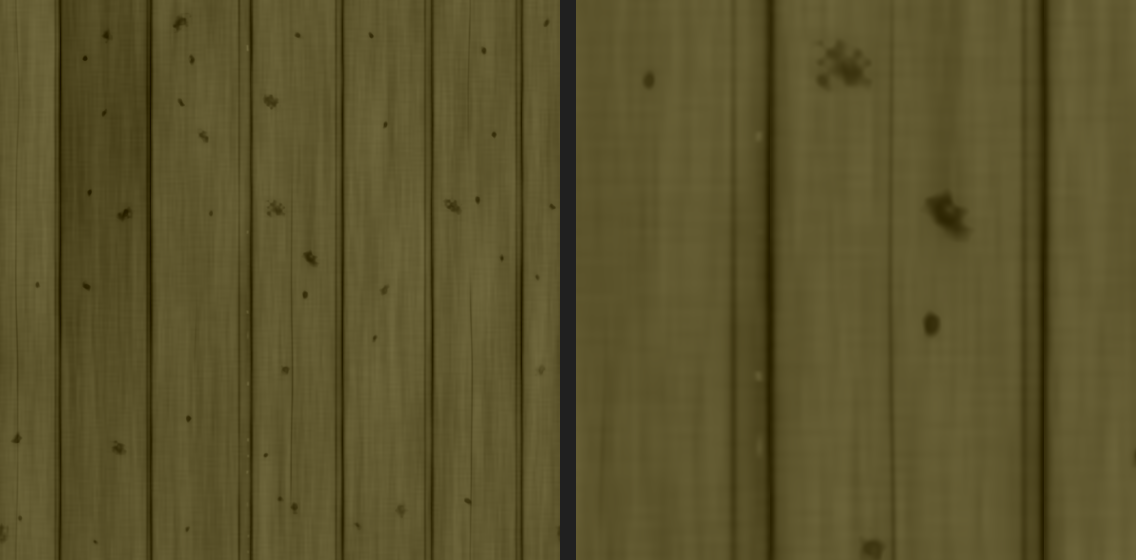
Left, the full canvas; right, a detail of the centre.
Write a Shadertoy shader that draws this texture.

```glsl
// Six stained vertical boards with beaded tongue-and-groove seams.
// Each pixel finds its board, then sums brightness offsets from stretched
// noise (grain), soft lines (grooves, cracks) and scattered ellipses (knots).

const int BOARDS = 6;
const vec3 WOOD = vec3(0.374, 0.342, 0.183);
const vec3 SHADE_TINT = vec3(1.0, 1.0, 0.88);

// Left seam of each board, width of the bead beside it, and board tone
const float SEAM[6] = float[6](0.107, 0.270, 0.449, 0.612, 0.772, 0.932);
const float BEAD[6] = float[6](0.008, 0.007, 0.022, 0.012, 0.013, 0.010);
const float TONE[6] = float[6](-0.050, 0.002, 0.004, 0.008, 0.006, 0.014);

float hash(vec2 p) {
    return fract(sin(dot(p, vec2(127.1, 311.7))) * 43758.5453);
}

// Value noise that wraps after the given number of cells
float noise(vec2 p, vec2 period) {
    vec2 i = floor(p), f = fract(p);
    f = f * f * (3.0 - 2.0 * f);
    vec2 a = mod(i, period), b = mod(i + 1.0, period);
    return mix(mix(hash(a), hash(vec2(b.x, a.y)), f.x),
               mix(hash(vec2(a.x, b.y)), hash(b), f.x), f.y);
}

// Noise centred on zero, with the given cells across and down
float layer(vec2 uv, vec2 cells) {
    return noise(uv * cells, cells) - 0.5;
}

float softLine(float dist, float width) {
    return exp(-dist * dist / (width * width));
}

// Long streaks, broad stains and faint cross-cut saw marks
float grain(vec2 uv) {
    return 0.040 * layer(uv, vec2(24.0, 4.0))
         + 0.040 * layer(uv, vec2(70.0, 5.0))
         + 0.036 * layer(uv, vec2(150.0, 9.0))
         + 0.022 * layer(uv, vec2(260.0, 30.0))
         + 0.014 * layer(uv, vec2(40.0, 230.0));
}

// Tilted dark knots with a rough rim and a stained halo
float knots(vec2 p, float width, float id) {
    const float ROWS = 7.0;
    float shade = 0.0;
    for (int k = 0; k < 2; k++) {
        float row = floor(p.y * ROWS);
        vec2 seed = vec2(id * 7.3 + float(k) * 51.0, row + 3.0);
        float present = step(hash(seed), 0.46);
        float big = pow(hash(seed + 11.0), 3.0);
        float size = mix(0.0042, 0.0115, big);
        vec2 center = vec2(width * mix(0.15, 0.78, hash(seed + 23.0)),
                           (row + mix(0.22, 0.78, hash(seed + 37.0))) / ROWS);
        float angle = 1.8 * (hash(seed + 41.0) - 0.5);
        float c = cos(angle), s = sin(angle);
        vec2 q = mat2(c, -s, s, c) * (p - center) / (size * vec2(1.0, 1.5));
        float d = length(q) + 0.8 * layer(p, vec2(170.0));
        float core = smoothstep(1.2, 0.2, d);
        float heart = big * softLine(length(q - vec2(0.25, 0.1)), 0.35);
        float halo = exp(-0.9 * dot(q, q));
        shade += present * (0.07 * heart - 0.04 * halo
                            - mix(0.08, 0.15, hash(seed + 53.0)) * core);
    }
    return shade;
}

// Thin wandering split near the middle of a board
float crack(vec2 p, float width, float id) {
    float wander = 0.008 * layer(vec2(id * 0.17, p.y), vec2(6.0));
    float along = noise(vec2(id * 3.0, p.y * 5.0), vec2(32.0, 5.0));
    float mid = width * mix(0.42, 0.58, hash(vec2(id, 5.0)));
    return -0.075 * smoothstep(0.35, 0.85, along) * softLine(p.x - mid - wander, 0.0018);
}

// Deep groove at both board edges, and a shallow one along the bead
float grooves(float x, float y, float width, float bead) {
    float toRight = width - x;
    float edge = min(x, toRight);
    float wear = 0.8 + 0.4 * noise(vec2(bead * 900.0, y * 14.0), vec2(32.0, 14.0));
    float deep = 0.130 * softLine(edge, 0.0030) + 0.050 * softLine(edge, 0.0085);
    float shallow = 0.070 * softLine(toRight - bead, 0.0024);
    float shadow = 0.018 * smoothstep(bead + 0.004, bead - 0.002, toRight);
    return -wear * (deep + shallow) - shadow;
}

// Pale chips on the lip of the wider beads
float chips(float toRight, float y, float bead) {
    float spots = noise(vec2(bead * 500.0, y * 70.0), vec2(64.0, 70.0));
    float lip = softLine(toRight - 0.006 - 0.004 * layer(vec2(bead, y), vec2(40.0)), 0.0022);
    return 0.10 * smoothstep(0.014, 0.020, bead) * smoothstep(0.74, 0.95, spots) * lip;
}

void mainImage(out vec4 fragColor, in vec2 fragCoord) {
    vec2 uv = fragCoord / iResolution.xy;

    // The last board wraps around the canvas edge
    int board = BOARDS - 1;
    float left = SEAM[BOARDS - 1] - 1.0;
    for (int i = 0; i < BOARDS; i++) {
        if (uv.x >= SEAM[i]) { board = i; left = SEAM[i]; }
    }
    int next = (board + 1) % BOARDS;
    float width = fract(SEAM[next] - left);
    float bead = BEAD[next];
    float id = float(board);
    vec2 p = vec2(uv.x - left, uv.y);

    float shade = TONE[board] * mix(0.55, 1.35, smoothstep(0.0, 1.0, uv.y));
    shade += grain(vec2(uv.x, uv.y + hash(vec2(id, 1.0))));
    shade += knots(p, width, id) + crack(p, width, id);
    shade += grooves(p.x, uv.y, width, bead) + chips(width - p.x, uv.y, bead);

    fragColor = vec4(clamp(WOOD + SHADE_TINT * shade, 0.0, 1.0), 1.0);
}
```
